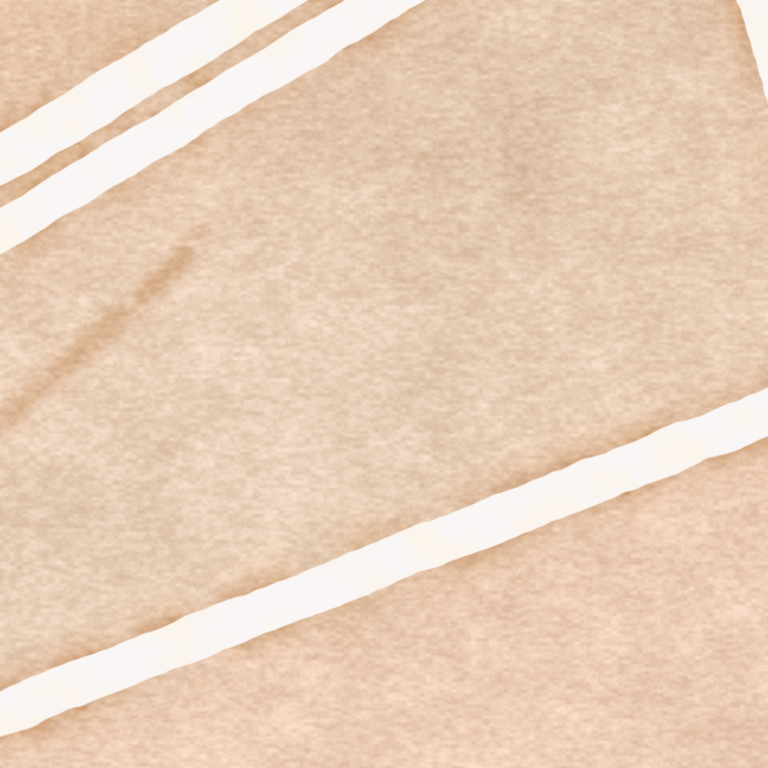
Write a WebGL 1 fragment shader that draws this background.

```glsl
precision highp float;

uniform vec2 u_resolution;

#define PAPER vec3(0.908, 0.802, 0.712)
#define PAPER_COOL vec3(0.878, 0.770, 0.675)
#define PAPER_PINK vec3(0.930, 0.805, 0.715)
#define PAPER_PALE vec3(0.925, 0.835, 0.750)
#define STAIN vec3(0.800, 0.610, 0.440)
#define GAP_WARM vec3(0.985, 0.960, 0.925)
#define GAP_COOL vec3(0.980, 0.965, 0.965)
#define GRAIN 0.17
#define EDGE_WOBBLE 0.007
#define STAIN_REACH 0.020

float hash(vec2 p) {
  vec3 q = fract(vec3(p.xyx) * 0.1031);
  q += dot(q, q.yzx + 33.33);
  return fract((q.x + q.y) * q.z);
}

float noise(vec2 p) {
  vec2 cell = floor(p);
  vec2 f = fract(p);
  f = f * f * (3.0 - 2.0 * f);
  float low = mix(hash(cell), hash(cell + vec2(1.0, 0.0)), f.x);
  float high = mix(hash(cell + vec2(0.0, 1.0)), hash(cell + 1.0), f.x);
  return mix(low, high, f.y);
}

float fbm(vec2 p) {
  float sum = 0.0;
  float weight = 0.5;
  for (int i = 0; i < 4; i++) {
    sum += weight * noise(p);
    p = p * 2.03 + 17.7;
    weight *= 0.5;
  }
  return sum / 0.9375;
}

// Signed distance to a slanted band; negative inside
float band(vec2 p, float height, float slope, float halfWidth) {
  return abs(p.y - height - slope * p.x) / sqrt(1.0 + slope * slope) - halfWidth;
}

float segment(vec2 p, vec2 a, vec2 b) {
  vec2 ab = b - a;
  return length(p - a - ab * clamp(dot(p - a, ab) / dot(ab, ab), 0.0, 1.0));
}

float spot(vec2 p, vec2 center, vec2 size) {
  vec2 q = (p - center) / size;
  return exp(-dot(q, q));
}

// Distance to the nearest pale gap between the paper sheets
float gaps(vec2 p) {
  float d = band(p, 0.792, 0.603, 0.031);
  d = min(d, band(p, 0.699, 0.601, 0.027));
  d = min(d, band(p, 0.070, 0.3935, 0.0295));
  float corner = dot(vec2(0.961, 1.0) - p, normalize(vec2(0.137, 0.039)));
  return min(d, corner);
}

vec3 paper(vec2 p, float edge) {
  float cloud = fbm(p * 6.0 + 3.0);
  float blotch = fbm(p * 19.0 + 41.0);

  // Broad tints
  vec3 color = PAPER;
  color = mix(color, PAPER_COOL, 0.75 * spot(p, vec2(0.72, 0.77), vec2(0.30, 0.25)));
  color = mix(color, PAPER_PALE, 0.65 * spot(p, vec2(0.45, 0.43), vec2(0.24, 0.20)));
  color = mix(color, PAPER_PALE, 0.40 * spot(p, vec2(0.08, 0.27), vec2(0.22, 0.16)));
  color = mix(color, PAPER_PINK, 0.85 * smoothstep(0.04, -0.10, p.y - 0.07 - 0.3935 * p.x));
  color = mix(color, STAIN, 0.24 * spot(p, vec2(0.0, 1.0), vec2(0.26, 0.19)));
  color += (cloud - 0.5) * vec3(0.07, 0.08, 0.09);
  color += (blotch - 0.5) * vec3(0.06, 0.07, 0.08);

  // Pigment gathered along the torn edges and the diagonal crease
  float fringe = exp(-max(edge, 0.0) / STAIN_REACH);
  color = mix(color, STAIN, fringe * smoothstep(0.15, 0.8, blotch) * 0.85);
  vec2 bent = p + 0.025 * (vec2(cloud, blotch) - 0.5);
  float crease = segment(bent, vec2(-0.01, 0.44), vec2(0.267, 0.692));
  float creaseInk = exp(-crease * crease / 0.00028) * smoothstep(0.2, 0.75, blotch);
  color = mix(color, STAIN, 0.65 * creaseInk);

  // Fine grain with short horizontal fibres
  float grain = 0.45 * noise(p * vec2(120.0, 210.0));
  grain += 0.30 * noise(p * vec2(65.0, 180.0) + 9.0);
  grain += 0.25 * noise(p * vec2(260.0, 300.0) + 23.0);
  return color + (grain - 0.5) * GRAIN * vec3(0.75, 0.95, 1.1);
}

void main() {
  vec2 p = gl_FragCoord.xy / u_resolution;
  float pixel = 1.0 / min(u_resolution.x, u_resolution.y);

  float ragged = 0.7 * noise(p * 24.0) + 0.3 * noise(p * 75.0 + 5.0) - 0.5;
  float edge = gaps(p) + EDGE_WOBBLE * ragged;

  float warmth = smoothstep(0.35, 0.75, fbm(p * 22.0 + 70.0));
  vec3 gapColor = mix(GAP_COOL, GAP_WARM, warmth);

  float softness = max(pixel, 0.0016);
  float cover = smoothstep(-softness, softness, edge);
  gl_FragColor = vec4(mix(gapColor, paper(p, edge), cover), 1.0);
}
```
